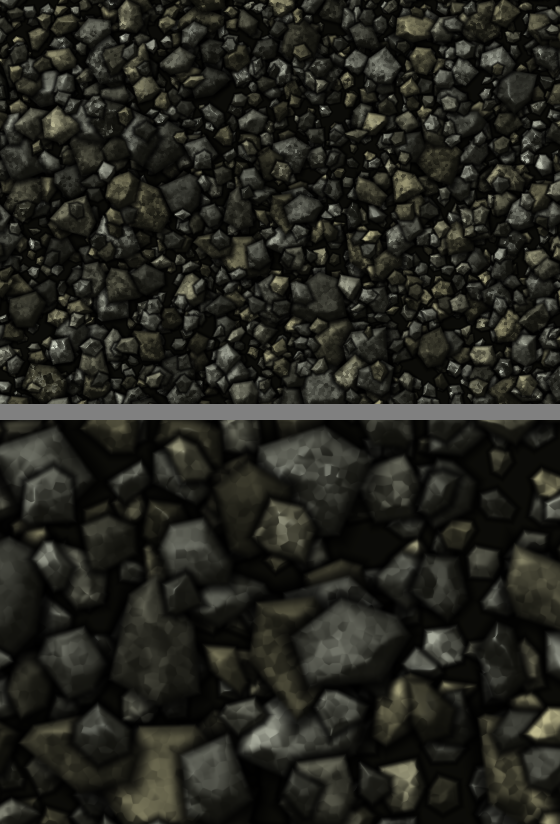
Top: the whole. Bottom: its middle third, enlarged.
Write a WebGL 1 fragment shader that draws this texture.

```glsl
precision highp float;
uniform vec2 u_resolution;

const vec3 GAP_COLOR = vec3(0.045, 0.045, 0.030);
const vec3 OLIVE_TINT = vec3(1.00, 0.97, 0.75);
const vec3 STEEL_TINT = vec3(0.98, 1.00, 0.93);
const vec3 GLINT_COLOR = vec3(0.97, 1.00, 0.96);
const vec3 LIGHT_DIR = vec3(-0.36, 0.54, 0.76);
const float DARKEST_STONE = 0.13;
const float LIGHTEST_STONE = 0.49;
const float EDGE_SOFTNESS = 0.0022;
const float SHADOW_WIDTH = 0.30;
const float SHADOW_DEPTH = 0.75;
const float COARSE_CHIPS = 55.0;
const float FINE_CHIPS = 140.0;
const float FACETS = 6.0;
const float TAU = 6.28318;

vec2 hash2(vec2 p) {
  vec3 q = fract(p.xyx * vec3(0.1031, 0.1030, 0.0973));
  q += dot(q, q.yzx + 33.33);
  return fract((q.xx + q.yz) * q.zy);
}

// Smooth cellular noise: every cell carries its own surface tilt
vec2 chipTilt(vec2 p) {
  vec2 base = floor(p);
  vec2 tilt = vec2(0.0);
  float total = 0.00001;
  for (int y = -1; y <= 1; y++) {
    for (int x = -1; x <= 1; x++) {
      vec2 cell = base + vec2(float(x), float(y));
      vec2 away = cell + hash2(cell) - p;
      float weight = exp(-12.0 * dot(away, away));
      tilt += weight * (hash2(cell + 31.7) - 0.5);
      total += weight;
    }
  }
  return tilt / total;
}

// Convex faceted stone with a contact shadow, painted over what lies below
vec3 drawStone(vec3 below, vec2 p, float radius, vec2 id, vec2 chips) {
  vec2 shape = hash2(id + 7.3);
  vec2 look = hash2(id + 19.1);
  vec2 finish = hash2(id + 43.9);
  float turn = shape.x * TAU;
  vec2 shortAxis = vec2(cos(turn), sin(turn));
  float flatness = 0.45 * shape.y;

  // The flat top is the first plane, the sides follow
  vec2 topTilt = (hash2(id + 3.7) - 0.5) * 1.1;
  float topHeight = 0.42 - dot(topTilt, p);
  float topWeight = exp(-12.0 * clamp(topHeight, -0.4, 3.0));
  vec3 normal = normalize(vec3(topTilt, 1.0)) * topWeight;
  float dist = -1.0;
  for (float i = 0.0; i < FACETS; i++) {
    vec2 rnd = hash2(id + 61.0 + i * 5.3);
    float angle = turn + (i + 0.65 * rnd.x) * TAU / FACETS;
    vec2 dir = vec2(cos(angle), sin(angle));
    float reach = mix(0.66, 1.0, rnd.y) * (1.0 - flatness * abs(dot(dir, shortAxis)));
    float inside = reach - dot(p, dir);
    float slope = mix(0.7, 2.2, fract(rnd.x * 7.0 + rnd.y));
    float weight = exp(-12.0 * clamp(inside * slope, -0.4, 3.0));
    normal += normalize(vec3(dir * slope, 1.0)) * weight;
    dist = max(dist, -inside);
  }

  // Diffuse facets, chipped grain and metallic glints
  float roughness = mix(0.25, 1.0, finish.x * finish.x);
  normal = normalize(normalize(normal) + vec3(chips * roughness, 0.0));
  float diffuse = max(dot(normal, normalize(LIGHT_DIR)), 0.0);
  float albedo = mix(DARKEST_STONE, LIGHTEST_STONE, look.x);
  vec3 tint = mix(STEEL_TINT, OLIVE_TINT, smoothstep(0.35, 0.9, look.y));
  float grain = 1.0 + 0.35 * (chips.x + chips.y);
  vec3 color = GAP_COLOR + tint * albedo * grain * (0.12 + 0.95 * diffuse * diffuse);
  vec3 halfway = normalize(normalize(LIGHT_DIR) + vec3(0.0, 0.0, 1.0));
  float shine = pow(max(dot(normal, halfway), 0.0), 28.0);
  float polish = smoothstep(0.55, 1.0, finish.y) * (1.0 - 0.7 * look.y);
  color += GLINT_COLOR * shine * polish * (0.10 + 0.42 * roughness);
  color *= mix(0.55, 1.0, smoothstep(0.0, 0.16, -dist));

  float shade = 1.0 - SHADOW_DEPTH * (1.0 - smoothstep(0.0, SHADOW_WIDTH, dist));
  float soft = max(EDGE_SOFTNESS, 0.75 / u_resolution.y) / radius;
  return mix(color, below * shade, smoothstep(-soft, soft, dist));
}

// Jittered grid of stones; density is the share of occupied cells
vec3 drawLayer(vec3 below, vec2 p, float size, float density, float seed, vec2 chips) {
  vec2 grid = p / size + seed;
  vec2 base = floor(grid);
  for (int y = -1; y <= 1; y++) {
    for (int x = -1; x <= 1; x++) {
      vec2 cell = base + vec2(float(x), float(y));
      vec2 id = cell + seed * 3.1;
      vec2 pick = hash2(id + 83.0);
      float radius = mix(0.42, 0.66, pick.y);
      vec2 local = (grid - cell - mix(vec2(0.12), vec2(0.88), hash2(id))) / radius;
      if (pick.x < density && dot(local, local) < 3.2)
        below = drawStone(below, local, radius * size, id, chips);
    }
  }
  return below;
}

void main() {
  vec2 p = gl_FragCoord.xy / u_resolution.y;
  vec2 chips = chipTilt(p * COARSE_CHIPS) + 0.8 * chipTilt(p * FINE_CHIPS + 17.0);

  // Rubble first, then large stones, then smaller ones resting on them
  vec3 color = GAP_COLOR;
  color = drawLayer(color, p, 0.036, 0.95, 11.3, chips);
  color = drawLayer(color, p, 0.060, 0.75, 27.6, chips);
  color = drawLayer(color, p, 0.112, 0.42, 45.2, chips);
  color = drawLayer(color, p, 0.080, 0.42, 63.8, chips);
  color = drawLayer(color, p, 0.046, 0.22, 91.4, chips);
  gl_FragColor = vec4(color, 1.0);
}
```
